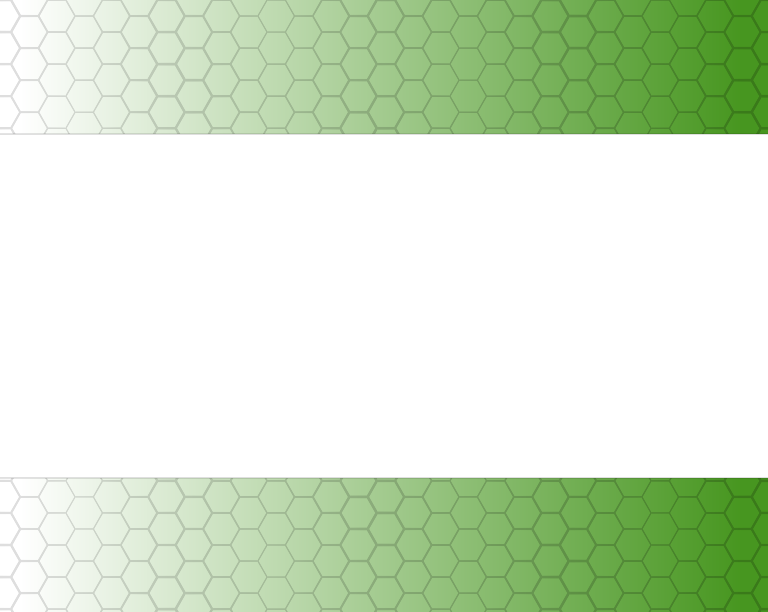
Reproduce this background procedurally as a Shadertoy shader.

```glsl
// Two green gradient bands with a honeycomb outline, above and below a white field.

const vec3 PAPER = vec3(1.0);
const vec3 LEAF = vec3(0.28, 0.59, 0.125);
const float BAND_HEIGHT = 0.219;   // share of the canvas height
const vec2 HEX_PERIOD = vec2(1.7320508, 1.0);

// Antialiased coverage: 1 where d is negative, 0 where positive
float coverage(float d, float pixel) {
    return 1.0 - smoothstep(-0.5 * pixel, 0.5 * pixel, d);
}

// Distance to the nearest border of flat-topped hexagons of height 1
float hexBorder(vec2 p) {
    vec2 a = mod(p + 0.5 * HEX_PERIOD, HEX_PERIOD) - 0.5 * HEX_PERIOD;
    vec2 b = mod(p, HEX_PERIOD) - 0.5 * HEX_PERIOD;
    vec2 cell = abs(dot(a, a) < dot(b, b) ? a : b);
    return 0.5 - max(cell.y, dot(cell, vec2(0.8660254, 0.5)));
}

// Stroke half-width swells and thins in soft waves across the canvas
float strokeWidth(vec2 uv) {
    float wave = 0.5 + 0.5 * cos((uv.x - 0.232) * 25.0);
    float ripple = sin(uv.y * 21.0 + uv.x * 9.0);
    return 0.024 + 0.017 * wave + 0.003 * ripple;
}

// Horizontal fade from paper to leaf green
vec3 bandGradient(float x) {
    return mix(PAPER, LEAF, clamp((x - 0.026) / 0.938, 0.0, 1.0));
}

// Band colour with the darker honeycomb drawn over it
vec3 honeycombBand(vec2 uv, float pixel) {
    const float columns = 28.0;
    const float rows = 19.09;
    vec2 grid = vec2((uv.x * columns - 1.07) * 0.8660254, (1.0 - uv.y) * rows);
    float stroke = coverage(hexBorder(grid) - strokeWidth(uv), pixel * rows);
    return bandGradient(uv.x) * (1.0 - stroke * mix(0.13, 0.19, uv.x));
}

void mainImage(out vec4 fragColor, in vec2 fragCoord) {
    vec2 uv = fragCoord / iResolution.xy;
    float pixel = 1.0 / iResolution.y;

    // Signed distance to the inner edge of the closer band
    float edge = min(uv.y, 1.0 - uv.y) - BAND_HEIGHT;
    vec3 color = mix(PAPER, honeycombBand(uv, pixel), coverage(edge, pixel));

    // Thin rule along the inner edges
    float rule = coverage(abs(edge) - 0.0009, pixel);
    color *= 1.0 - 0.2 * rule;

    fragColor = vec4(color, 1.0);
}
```
